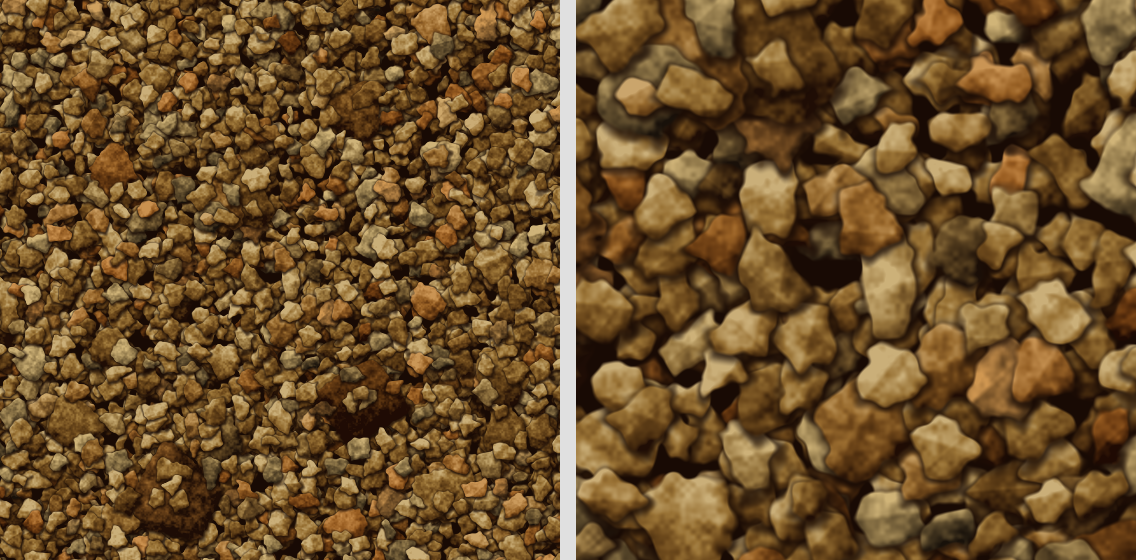
Left: the whole. Right: its middle third, enlarged.
Reproduce this texture procedurally as a Shadertoy shader.

```glsl
#define STONE_RADIUS 0.58
#define CORNER_SHARPNESS 32.0
#define EDGE_SOFTNESS 0.0014
#define SHADOW_WIDTH 0.0062
#define SHADOW_DEPTH 0.78
#define BEVEL_LIGHT 0.24
#define GRAIN_CONTRAST 0.85
#define TONE_SPREAD 0.46
#define SIDES 6

const vec2 LIGHT = vec2(-0.5, 0.86);
const vec3 GAP_COLOR = vec3(0.095, 0.04, 0.015);

// Each layer: cells across the canvas, share of filled cells, mean tone
const vec3 LAYERS[7] = vec3[7](
    vec3(27.0, 1.00, 0.53), vec3(32.0, 0.80, 0.62), vec3(26.0, 0.62, 0.68),
    vec3(6.5, 0.06, 0.34), vec3(12.0, 0.10, 0.62), vec3(20.0, 0.24, 0.71),
    vec3(29.0, 0.36, 0.77));

vec3 hash3(vec2 p) {
    vec3 q = fract(p.xyx * vec3(0.1031, 0.1030, 0.0973));
    q += dot(q, q.yxz + 33.33);
    return fract((q.xxy + q.yzz) * q.zyx);
}

float valueNoise(vec2 p) {
    vec2 i = floor(p), f = fract(p);
    f = f * f * (3.0 - 2.0 * f);
    return mix(mix(hash3(i).x, hash3(i + vec2(1, 0)).x, f.x),
               mix(hash3(i + vec2(0, 1)).x, hash3(i + vec2(1, 1)).x, f.x), f.y);
}

// Ochre ramp from gap brown to pale sand
vec3 ochre(float tone) {
    float t = clamp(tone, 0.0, 1.12) * 4.0;
    vec3 c = mix(vec3(0.12, 0.05, 0.02), vec3(0.29, 0.18, 0.06), min(t, 1.0));
    c = mix(c, vec3(0.43, 0.29, 0.11), clamp(t - 1.0, 0.0, 1.0));
    c = mix(c, vec3(0.60, 0.45, 0.21), clamp(t - 2.0, 0.0, 1.0));
    return mix(c, vec3(0.73, 0.61, 0.39), max(t - 3.0, 0.0));
}

// Chipped irregular polygon: xy = outward normal, z = signed distance
vec3 stoneShape(vec2 q, vec2 id, vec3 rnd) {
    float axis = rnd.x * 6.2832;
    float radius = STONE_RADIUS * mix(0.72, 1.2, rnd.y);
    vec2 halfSize = radius * vec2(1.15, mix(0.48, 1.0, rnd.z));

    // A circle cuts off overlong spikes
    float total = exp(CORNER_SHARPNESS * (length(q) - 1.08 * halfSize.x));
    vec2 normal = q / max(length(q), 0.001) * total;
    for (int i = 0; i < SIDES; i++) {
        vec3 h = hash3(id + float(i) * 17.3 + 5.1);
        float angle = (float(i) + 0.85 * h.x) * 6.2832 / float(SIDES);
        vec2 dir = vec2(cos(angle), sin(angle));
        vec2 local = vec2(cos(angle - axis), sin(angle - axis));
        float reach = length(halfSize * local) * mix(0.66, 1.05, h.y);
        float weight = exp(CORNER_SHARPNESS * (dot(q, dir) - reach));
        normal += dir * weight;
        total += weight;
    }
    return vec3(normal / total, log(total) / CORNER_SHARPNESS);
}

vec3 stoneColor(vec2 q, vec3 shape, vec3 rnd, vec3 kind, float meanTone, float grain) {
    // Tilted top, two creases between flat facets, and lit bevels
    float angle = rnd.z * 6.2832;
    vec2 tilt = vec2(cos(angle), sin(angle));
    vec2 side = vec2(-tilt.y, tilt.x);
    float crease = smoothstep(-0.05, 0.05, dot(q, tilt) + 0.35 * (rnd.y - 0.5));
    float chip = smoothstep(0.0, 0.08, dot(q, normalize(side + 0.6 * tilt)) - 0.3 * rnd.x);
    float bevel = smoothstep(-0.18, 0.0, shape.z);
    float tone = meanTone + TONE_SPREAD * (kind.x - 0.5);
    tone += BEVEL_LIGHT * dot(shape.xy, LIGHT) * bevel - 0.10 * bevel;
    tone += 0.26 * (crease - 0.5) * dot(tilt, LIGHT) + 0.18 * chip * dot(side, LIGHT);
    tone += GRAIN_CONTRAST * (grain - 0.5);

    // Some stones lean to khaki, others to rust
    vec3 c = ochre(tone);
    vec3 khaki = dot(c, vec3(0.35, 0.5, 0.15)) * vec3(1.19, 1.03, 0.68);
    c = mix(c, khaki, 0.75 * smoothstep(0.66, 0.95, kind.y));
    return c * mix(vec3(1.0), vec3(1.0, 0.81, 0.62), smoothstep(0.70, 1.0, kind.z));
}

void paintLayer(inout vec3 color, vec2 uv, vec3 layer, float seed, float grain, float wobble) {
    vec2 p = uv * layer.x + seed * 7.37;
    vec2 cell = floor(p);
    float soft = max(EDGE_SOFTNESS, 0.7 / iResolution.y) * layer.x;
    float shadowWidth = SHADOW_WIDTH * layer.x;
    for (int y = -1; y <= 1; y++)
    for (int x = -1; x <= 1; x++) {
        vec2 id = cell + vec2(x, y) + seed * 61.0;
        vec3 place = hash3(id);
        if (place.z > layer.y) continue;
        vec2 q = p - cell - vec2(x, y) - mix(vec2(0.18), vec2(0.82), place.xy);
        if (dot(q, q) > 1.3) continue;
        vec3 rnd = hash3(id + 211.7);
        vec3 kind = hash3(id + 419.3);
        vec3 shape = stoneShape(q, id, rnd);
        shape.z += (wobble - 0.5) * 0.006 * layer.x;

        // Contact shadow falls away from the light
        float fall = shape.z + dot(shape.xy, LIGHT) * shadowWidth * 0.35;
        float shadow = 1.0 - smoothstep(-0.2 * shadowWidth, shadowWidth, fall);
        color = mix(color, GAP_COLOR, SHADOW_DEPTH * shadow);
        vec3 stone = stoneColor(q, shape, rnd, kind, layer.z, grain);
        color = mix(color, stone, 1.0 - smoothstep(-soft, soft, shape.z));
    }
}

void mainImage(out vec4 fragColor, in vec2 fragCoord) {
    vec2 uv = fragCoord / iResolution.y;
    float wobble = valueNoise(uv * 120.0);
    float grain = 0.40 * valueNoise(uv * 80.0 + 9.0) + 0.35 * valueNoise(uv * 165.0)
                + 0.25 * valueNoise(uv * 320.0 + 31.0);
    vec3 color = GAP_COLOR;
    for (int i = 0; i < 7; i++)
        paintLayer(color, uv, LAYERS[i], float(i) + 1.0, grain, wobble);
    fragColor = vec4(color, 1.0);
}
```
